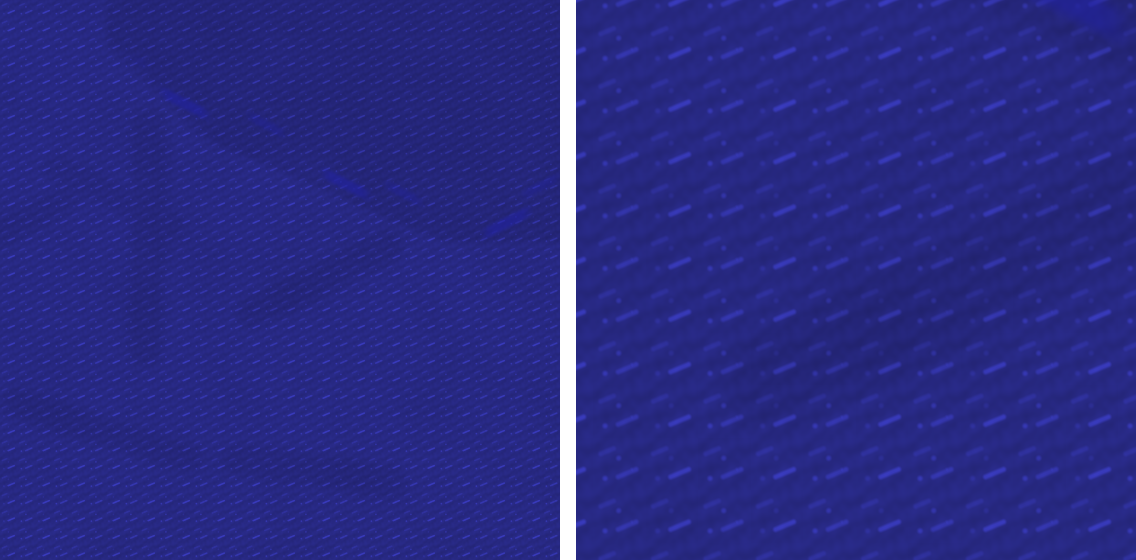
Left: the whole. Right: its middle third, enlarged.
Reproduce this texture procedurally as a WebGL 2 fragment shader.

```glsl
#version 300 es
precision highp float;

#define REPEATS 32.0
#define DASH_SLOPE 0.42
#define DASH_HALF_LENGTH 0.17
#define FLECK_RADIUS 0.045
#define FLECK_SOFTNESS 0.07
#define STRIPE_DEPTH 0.018
#define GRAIN_DEPTH 0.035
#define FACET_DEPTH 0.042
#define BASE_LEVEL 0.512
#define CLOTH_HUE vec3(0.30, 0.31, 1.0)
#define GLINT_BLUE vec3(0.13, 0.13, 0.64)

uniform vec2 u_resolution;
out vec4 fragColor;

const float TAU = 6.2831853;

float hash(vec2 p) {
  p = fract(p * vec2(0.1031, 0.1137));
  p += dot(p, p.yx + 33.33);
  return fract((p.x + p.y) * p.x * 17.0);
}

vec2 gradient(vec2 node, float period) {
  float angle = TAU * hash(mod(node, period) + 3.7);
  return vec2(cos(angle), sin(angle));
}

// Gradient noise that wraps after a whole number of nodes.
float noise(vec2 p, float period) {
  vec2 i = floor(p), f = fract(p);
  vec2 s = f * f * f * (f * (f * 6.0 - 15.0) + 10.0);
  vec2 e = vec2(1.0, 0.0);
  float a = dot(gradient(i, period), f);
  float b = dot(gradient(i + e.xy, period), f - e.xy);
  float c = dot(gradient(i + e.yx, period), f - e.yx);
  float d = dot(gradient(i + e.xx, period), f - e.xx);
  return mix(mix(a, b, s.x), mix(c, d, s.x), s.y);
}

float segmentDistance(vec2 p, vec2 a, vec2 b) {
  vec2 ab = b - a;
  return length(p - a - ab * clamp(dot(p - a, ab) / dot(ab, ab), 0.0, 1.0));
}

// Soft dark fold between two ends.
float fold(vec2 p, vec2 a, vec2 b, float width) {
  return 1.0 - smoothstep(width * 0.4, width * 1.3, segmentDistance(p, a, b));
}

float fleck(float distanceToCore) {
  return 1.0 - smoothstep(FLECK_RADIUS - FLECK_SOFTNESS * 0.5,
                          FLECK_RADIUS + FLECK_SOFTNESS * 0.5, distanceToCore);
}

// One woven cell: a rising dash, a short faint dash and small dots.
float cellFlecks(vec2 q, float column) {
  vec2 reach = DASH_HALF_LENGTH * vec2(1.0, DASH_SLOPE);
  float alternate = mod(column, 2.0);
  vec2 dash = vec2(0.64, 0.32), faint = vec2(0.26, 0.74);
  float light = fleck(segmentDistance(q, dash - reach, dash + reach))
              * mix(0.95, 0.7, alternate);
  light = max(light, 0.45 * fleck(segmentDistance(q, faint - reach * 0.7, faint + reach * 0.7)));
  for (int k = 0; k < 3; k++) {
    float n = float(k);
    vec2 dot0 = vec2(0.22 + 0.26 * n, 0.16 + 0.62 * fract(n * 0.62 + 0.1));
    light = max(light, mix(0.4, 0.8, alternate) * fleck(length(q - dot0)));
  }
  return light;
}

// Large shade of the folded cloth, 0 lit to 1 dark.
float facetShade(vec2 p) {
  float edge = max(0.755 - 0.43 * (p.x - 0.35), 0.565);
  float top = smoothstep(-0.006, 0.012, p.y - edge)
            * smoothstep(0.18, 0.20, p.x)
            * smoothstep(1.09, 1.14, p.x + p.y);
  float dark = top * 0.9;
  dark = max(dark, 0.8 * fold(p, vec2(0.45, 0.44), vec2(0.69, 0.56), 0.035));
  dark = max(dark, 0.7 * fold(p, vec2(0.27, 0.78), vec2(0.26, 0.38), 0.038));
  dark = max(dark, 0.7 * fold(p, vec2(0.03, 0.28), vec2(0.33, 0.18), 0.032));
  dark = max(dark, 0.6 * fold(p, vec2(0.43, 0.18), vec2(0.70, 0.14), 0.034));
  dark = max(dark, 0.6 * fold(p, vec2(0.10, 0.70), vec2(0.30, 0.60), 0.030));
  dark = max(dark, 0.5 * fold(p, vec2(0.00, 0.58), vec2(0.14, 0.66), 0.030));
  // Slanted patches break up the plain areas.
  vec2 slanted = vec2(p.x * 7.0, (p.y + 0.45 * p.x) * 9.0);
  return clamp(dark + 0.5 * noise(slanted, 64.0) + 0.05, 0.0, 1.0);
}

// Broken blue glints along a bent ridge.
float ridgeGlints(vec2 p) {
  float height = p.y - 0.565 - 0.5 * abs(p.x - 0.83);
  float lower = smoothstep(0.45, 0.9, cos(TAU * (p.x - 0.33) / 0.2875));
  float upper = smoothstep(0.5, 0.95, cos(TAU * (p.x - 0.72) / 0.245));
  lower *= 1.0 - smoothstep(0.004, 0.016, abs(height));
  upper *= 1.0 - smoothstep(0.003, 0.014, abs(height - 0.035));
  return max(lower, 0.6 * upper) * smoothstep(0.22, 0.28, p.x);
}

void main() {
  vec2 p = gl_FragCoord.xy / u_resolution;
  vec2 grid = p * REPEATS;
  vec2 cell = floor(grid), q = fract(grid);

  // Slanted weave and grain, the same in every cell.
  float stripe = cos(TAU * (2.0 * q.y - q.x - 0.1));
  float grain = noise(q * 6.0, 6.0);
  float shade = facetShade(p);
  float level = BASE_LEVEL + STRIPE_DEPTH * stripe + GRAIN_DEPTH * grain
              - FACET_DEPTH * shade + 0.008 * (hash(cell) - 0.5);

  level += 0.21 * cellFlecks(q, cell.x) * (1.0 - 0.2 * shade);
  vec3 color = mix(CLOTH_HUE * level, GLINT_BLUE, 0.55 * ridgeGlints(p));
  fragColor = vec4(color, 1.0);
}
```
